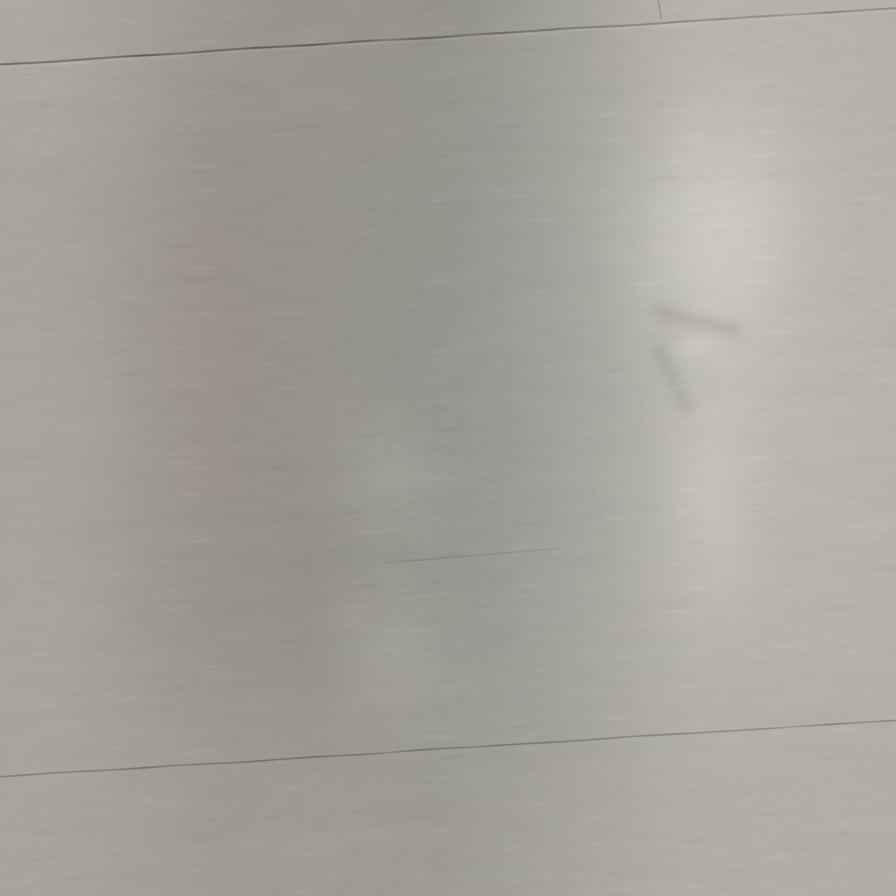
Write a WebGL 1 fragment shader that draws this texture.

```glsl
precision highp float;
uniform vec2 u_resolution;

vec2 hash2(vec2 p) {
  vec2 q = vec2(dot(p, vec2(127.1, 311.7)), dot(p, vec2(269.5, 183.3)));
  return fract(sin(q) * 43758.545);
}

float gradientCorner(vec2 cell, vec2 offset) {
  return dot(hash2(cell) * 2.0 - 1.0, offset);
}

float gradientNoise(vec2 p) {
  vec2 i = floor(p), f = fract(p);
  vec2 u = f * f * f * (f * (f * 6.0 - 15.0) + 10.0);
  vec2 e = vec2(1.0, 0.0);
  float low = mix(gradientCorner(i, f), gradientCorner(i + e, f - e), u.x);
  float high = mix(gradientCorner(i + e.yx, f - e.yx), gradientCorner(i + 1.0, f - 1.0), u.x);
  return mix(low, high, u.y);
}

float fbm(vec2 p) {
  float sum = 0.0, amp = 0.5;
  for (int i = 0; i < 4; i++) {
    sum += amp * gradientNoise(p);
    p = p * 2.03 + 17.3;
    amp *= 0.55;
  }
  return sum;
}

float glow(vec2 p, vec2 centre, vec2 size) {
  vec2 d = (p - centre) / size;
  return exp(-dot(d, d));
}

float segmentDistance(vec2 p, vec2 a, vec2 b) {
  vec2 ab = b - a;
  return length(p - a - ab * clamp(dot(p - a, ab) / dot(ab, ab), 0.0, 1.0));
}

float line(float dist, float width) {
  float soft = 0.8 / u_resolution.y;
  return 1.0 - smoothstep(width - soft, width + soft, abs(dist));
}

// Sparse short streaks: positive is pale, negative is dark
float flecks(vec2 p, vec2 cellSize, float seed) {
  vec2 g = p / cellSize;
  vec2 cell = floor(g);
  vec2 place = hash2(cell + seed), kind = hash2(cell + seed + 57.0);
  vec2 d = (fract(g) - mix(vec2(0.35), vec2(0.65), place)) * cellSize;
  d.y += 0.003 * gradientNoise(p * 90.0);
  vec2 size = cellSize * vec2(0.08 + 0.12 * kind.y, 0.05 + 0.04 * place.x);
  return exp(-dot(d / size, d / size)) * step(0.62, kind.x) * (place.y > 0.45 ? 1.0 : -0.9);
}

void main() {
  vec2 p = gl_FragCoord.xy / u_resolution;
  vec2 grainPos = vec2(p.x, p.y - 0.063 * p.x);
  vec2 soft = p + 0.035 * vec2(fbm(p * 5.0), fbm(p * 5.0 + 31.0));

  // Broad light: dim band left of centre, paler right side
  float lower = 1.0 - smoothstep(0.02, 0.38, p.y);
  float tone = 0.655 - (0.066 - 0.03 * lower) * smoothstep(0.02, 0.28, soft.x);
  tone += (0.115 - 0.045 * lower) * smoothstep(0.46, 0.82, soft.x);
  tone += 0.02 * smoothstep(0.75, 1.0, p.y) * (1.0 - smoothstep(0.1, 0.5, p.x));

  // Blurred reflections
  tone += 0.075 * glow(soft, vec2(0.80, 0.75), vec2(0.085, 0.13));
  tone += 0.045 * glow(soft, vec2(0.79, 0.45), vec2(0.06, 0.13));
  tone += 0.025 * glow(soft, vec2(0.85, 0.62), vec2(0.16, 0.30));
  tone += 0.035 * glow(soft, vec2(0.44, 0.47), vec2(0.06, 0.06));
  tone += 0.035 * glow(soft, vec2(0.45, 0.27), vec2(0.06, 0.08));
  tone -= 0.012 * glow(soft, vec2(0.34, 0.32), vec2(0.05, 0.15));

  // Fine grain along the planks
  tone += 0.022 * fbm(grainPos * vec2(7.0, 38.0));
  tone += 0.022 * fbm(grainPos * vec2(24.0, 150.0) + 9.0);
  tone += 0.008 * gradientNoise(p * 210.0);
  tone += 0.020 * flecks(grainPos, vec2(0.09, 0.028), 3.0);
  tone += 0.016 * flecks(grainPos + 0.37, vec2(0.13, 0.041), 71.0);

  // Shallow dents beside the reflection
  float upperDent = segmentDistance(soft, vec2(0.74, 0.652), vec2(0.815, 0.632));
  float lowerDent = segmentDistance(soft, vec2(0.735, 0.612), vec2(0.765, 0.55));
  tone -= 0.055 * exp(-pow(upperDent / 0.011, 2.0));
  tone -= 0.045 * exp(-pow(lowerDent / 0.010, 2.0));
  tone += 0.03 * glow(soft, vec2(0.775, 0.615), vec2(0.025, 0.012));

  // Warm edges, cooler centre and a faint brown patch
  float cool = glow(p, vec2(0.56, 0.55), vec2(0.22, 0.55));
  float brown = glow(soft, vec2(0.24, 0.60), vec2(0.09, 0.22));
  vec3 colour = tone + mix(vec3(0.004, -0.010, -0.050), vec3(-0.008, -0.005, -0.026), cool);
  colour += brown * vec3(0.006, -0.008, -0.006);
  colour += 0.012 * fbm(grainPos * vec2(6.0, 22.0) + 50.0) * vec3(1.0, 0.0, -1.0);

  // Plank seams, broken in strength along their length
  float wobble = 0.0025 * gradientNoise(vec2(p.x * 9.0, 4.0));
  float wear = 0.75 + 0.6 * gradientNoise(vec2(p.x * 22.0, 8.0));
  float topSeam = line(grainPos.y - 0.928 - wobble, 0.0011);
  float bottomSeam = line(grainPos.y - 0.133 + wobble, 0.0009);
  float endSeam = line(segmentDistance(p, vec2(0.738, 0.980), vec2(0.733, 1.01)), 0.0008);
  float scratch = line(segmentDistance(p, vec2(0.43, 0.372), vec2(0.625, 0.388)) + wobble, 0.0007);
  colour -= wear * (mix(0.30, 0.16, p.x) * topSeam + 0.19 * bottomSeam);
  colour -= 0.12 * endSeam + 0.07 * wear * scratch;
  colour += 0.02 * line(grainPos.y - 0.925 - wobble, 0.0012);

  gl_FragColor = vec4(clamp(colour, 0.0, 1.0), 1.0);
}
```
